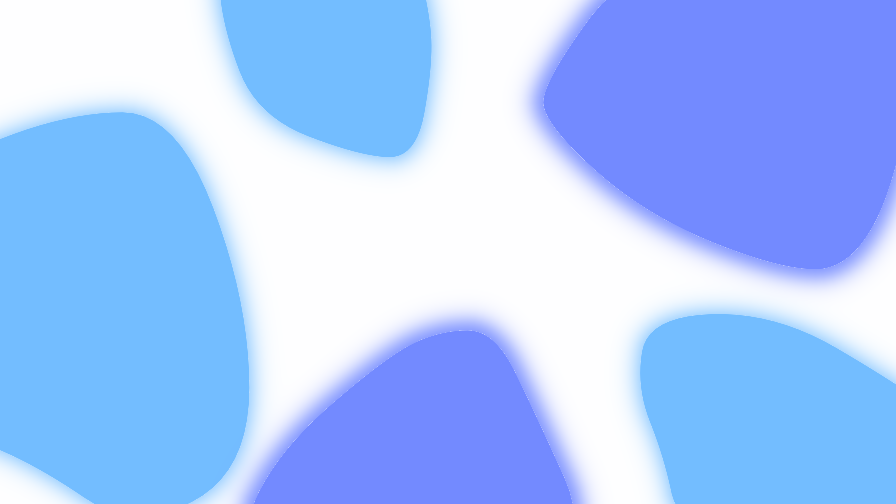
Give the GLSL for this background, as a WebGL 1 fragment shader.

```glsl
precision highp float;
// Soft blue and violet rounded blobs with blurred halos on a white ground.

uniform vec2 u_resolution;

// Layout grid spanning the whole canvas, y pointing down.
const vec2 GRID = vec2(768.0, 432.0);
const int PIECES = 10;

const vec3 WHITE = vec3(0.998, 0.998, 1.0);
const vec3 SKY = vec3(0.45, 0.74, 1.0);
const vec3 VIOLET = vec3(0.45, 0.54, 1.0);

// Adds one straight edge to the squared distance and the inside/outside sign.
void addEdge(inout float dist2, inout float side, vec2 p, vec2 a, vec2 b) {
  vec2 e = b - a;
  vec2 w = p - a;
  vec2 away = w - e * clamp(dot(w, e) / dot(e, e), 0.0, 1.0);
  dist2 = min(dist2, dot(away, away));
  bool spans = (a.y > p.y) != (b.y > p.y);
  if (spans && w.x < e.x * w.y / e.y) side = -side;
}

// Adds the quadratic spline arc around b, joining the midpoints of ab and bc.
void addArc(inout float dist2, inout float side, vec2 p, vec2 a, vec2 b, vec2 c) {
  vec2 start = 0.5 * (a + b);
  vec2 end = 0.5 * (b + c);
  vec2 last = start;
  for (int i = 1; i <= PIECES; i++) {
    float t = float(i) / float(PIECES);
    vec2 next = mix(mix(start, b, t), mix(b, end, t), t);
    if (i == PIECES) next = end;
    addEdge(dist2, side, p, last, next);
    last = next;
  }
}

// Signed distance to a closed spline with eight control points.
float blob(vec2 p, vec2 a, vec2 b, vec2 c, vec2 d, vec2 e, vec2 f, vec2 g, vec2 h) {
  float dist2 = 1.0e8;
  float side = 1.0;
  addArc(dist2, side, p, a, b, c);
  addArc(dist2, side, p, b, c, d);
  addArc(dist2, side, p, c, d, e);
  addArc(dist2, side, p, d, e, f);
  addArc(dist2, side, p, e, f, g);
  addArc(dist2, side, p, f, g, h);
  addArc(dist2, side, p, g, h, a);
  addArc(dist2, side, p, h, a, b);
  return side * sqrt(dist2);
}

// Paints a blurred halo, grown by spread, then the flat shape over it.
vec3 paint(vec3 base, vec3 tint, float dist, float spread, float blur, float pixel) {
  float halo = 1.0 / (1.0 + exp(1.7 * min((dist - spread) / blur, 20.0)));
  float fill = 1.0 - smoothstep(-0.7 * pixel, 0.7 * pixel, dist);
  return mix(base, tint, max(halo * step(0.0, dist), fill));
}

void main() {
  vec2 p = gl_FragCoord.xy / u_resolution * GRID;
  p.y = GRID.y - p.y;
  float pixel = GRID.y / u_resolution.y;

  float left = blob(p, vec2(-58, 142), vec2(58, 96), vec2(152, 96), vec2(214, 260),
    vec2(214, 405), vec2(115, 456), vec2(30, 398), vec2(-40, 370));
  float top = blob(p, vec2(186, -40), vec2(190, 22), vec2(220, 100), vec2(308, 134),
    vec2(357, 136), vec2(371, 58), vec2(369, 10), vec2(350, -60));
  float lowerRight = blob(p, vec2(582, 455), vec2(569, 392), vec2(545, 332), vec2(555, 271),
    vec2(664, 267), vec2(770, 329), vec2(840, 380), vec2(750, 520));
  float upperRight = blob(p, vec2(548, -42), vec2(465, 70), vec2(466, 106), vec2(552, 184),
    vec2(668, 231), vec2(730, 231), vec2(773, 145), vec2(800, -60));
  float bottom = blob(p, vec2(200, 470), vec2(237, 387), vec2(333, 304), vec2(378, 283),
    vec2(424, 283), vec2(458, 352), vec2(510, 467), vec2(400, 560));

  // Blue shapes glow softly, violet ones carry a wider halo.
  vec3 color = WHITE;
  color = paint(color, SKY, left, 2.0, 10.0, pixel);
  color = paint(color, SKY, top, 2.0, 10.0, pixel);
  color = paint(color, SKY, lowerRight, 2.0, 10.0, pixel);
  color = paint(color, VIOLET, upperRight, 8.0, 9.5, pixel);
  color = paint(color, VIOLET, bottom, 8.0, 9.5, pixel);
  gl_FragColor = vec4(color, 1.0);
}
```
